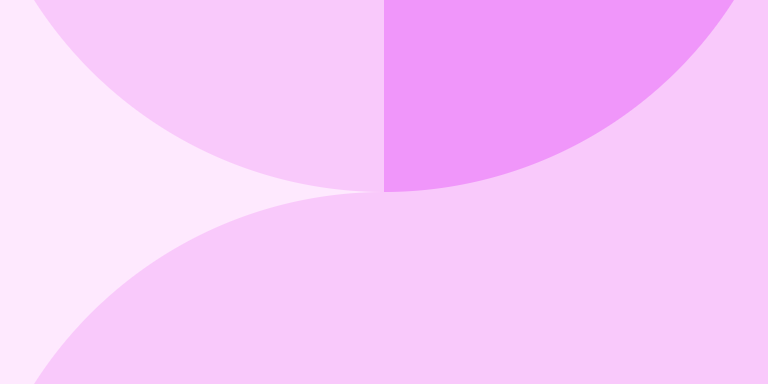
Reproduce this background procedurally as a WebGL 2 fragment shader.

```glsl
#version 300 es
precision highp float;

// Flat two-tone backdrop: two large discs touch at the canvas centre.
// Left of the centre line they are pink on a pale ground; right of it
// the upper disc is orchid on pink. Edges use distance-based coverage.

uniform vec2 u_resolution;
out vec4 outColor;

const vec3 PALE   = vec3(0.996, 0.914, 0.996);
const vec3 PINK   = vec3(0.978, 0.788, 0.984);
const vec3 ORCHID = vec3(0.940, 0.588, 0.980);

const float RADIUS = 1.0807;  // disc radius, in canvas heights

// Signed distance to a disc, negative inside.
float discDistance(vec2 p, vec2 center, float radius) {
    return length(p - center) - radius;
}

// Share of a pixel that lies on the negative side of an edge.
float coverage(float distanceToEdge, float pixel) {
    return clamp(0.5 - distanceToEdge / pixel, 0.0, 1.0);
}

void main() {
    // Centred coordinates with the canvas height as the unit.
    vec2 p = (gl_FragCoord.xy - 0.5 * u_resolution) / u_resolution.y;
    float pixel = 1.0 / u_resolution.y;

    float upperDisc = coverage(discDistance(p, vec2(0.0, RADIUS), RADIUS), pixel);
    float lowerDisc = coverage(discDistance(p, vec2(0.0, -RADIUS), RADIUS), pixel);

    // The discs never overlap, so their coverages add up.
    vec3 leftSide = mix(PALE, PINK, min(upperDisc + lowerDisc, 1.0));
    vec3 rightSide = mix(PINK, ORCHID, upperDisc);

    // Vertical split through the point of contact.
    float rightShare = coverage(-p.x, pixel);
    outColor = vec4(mix(leftSide, rightSide, rightShare), 1.0);
}
```
